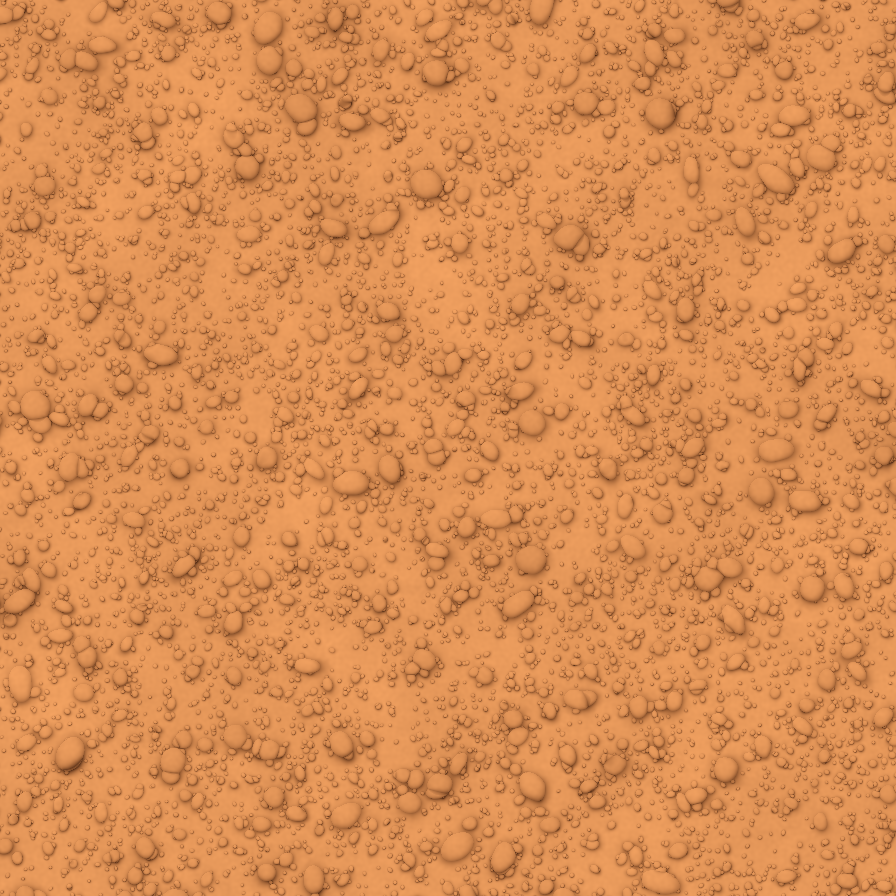
Write a Shadertoy shader that draws this texture.

```glsl
// Orange clay ground strewn with rounded pebbles of five sizes, softly lit from above left.
// Each size is a jittered grid of ellipsoid domes; the highest dome wins the pixel and
// all its neighbours darken it by how close their surfaces come, like ambient occlusion.

const int LAYERS = 5;
const vec2 LIGHT = vec2(-0.45, 0.89);

vec3 hash3(vec2 p) {
    vec3 h = fract(p.xyx * vec3(0.1031, 0.1030, 0.0973));
    h += dot(h, h.yxz + 33.33);
    return fract((h.xxy + h.yzz) * h.zyx);
}

float gradientNoise(vec2 p) {
    vec2 i = floor(p), f = p - i;
    vec2 u = f * f * (3.0 - 2.0 * f);
    vec2 e = vec2(0.0, 1.0);
    float a = dot(hash3(i).xy * 2.0 - 1.0, f);
    float b = dot(hash3(i + e.yx).xy * 2.0 - 1.0, f - e.yx);
    float c = dot(hash3(i + e.xy).xy * 2.0 - 1.0, f - e.xy);
    float d = dot(hash3(i + e.yy).xy * 2.0 - 1.0, f - e.yy);
    return mix(mix(a, b, u.x), mix(c, d, u.x), u.y);
}

// Cheap smooth field from -1 to 1 that gathers the pebbles into clumps
float clumps(vec2 p) {
    vec2 wave = sin(p * 31.0 + 3.0 * sin(p.yx * 19.0 + vec2(1.0, 4.0)));
    return 0.5 * (wave.x + wave.y);
}

void mainImage(out vec4 fragColor, in vec2 fragCoord) {
    vec2 p = fragCoord / iResolution.y;
    float pixel = 1.0 / iResolution.y;

    // bare clay: broad patches, shallow relief and fine grit
    float patches = gradientNoise(p * 7.0 + 40.0);
    float relief = gradientNoise(p * vec2(38.0, 52.0) + 3.0 * patches + 70.0);
    float grit = gradientNoise(p * 190.0 + 90.0);
    float shade = 0.978 + 0.03 * relief;

    // slight warp keeps the stones from being perfect ellipses
    vec2 warped = p + 0.003 * vec2(relief, gradientNoise(p * 55.0 + 57.0));

    float top = 0.0;
    float ownWeight = 0.0;
    float contact[LAYERS];
    float density = 15.0;

    for (int layer = 0; layer < LAYERS; layer++) {
        float bigness = 1.0 - float(layer) / float(LAYERS);
        vec2 grid = warped * density;
        vec2 home = floor(grid - 0.5);
        float sum = 0.0;

        // the four nearest cells hold every stone within half a cell
        for (int k = 0; k < 4; k++) {
            vec2 cell = home + vec2(k & 1, k >> 1);
            vec2 seed = cell + 17.0 + 131.0 * float(layer);
            vec3 place = hash3(seed);
            vec2 offset = grid - cell - place.xy;
            float reach = length(offset);
            float share = 0.54 + 0.27 * clumps((cell + 0.5) / density);
            if (reach > 0.5 || place.z > share) continue;

            // ellipse in cell units, turned at random
            vec3 form = hash3(seed + 71.7);
            float radius = mix(0.15, 0.255, form.x * sqrt(form.x));
            float angle = 6.2832 * form.y;
            mat2 turn = mat2(cos(angle), sin(angle), -sin(angle), cos(angle));
            float stretch = 1.0 + 0.36 * form.z * bigness;
            vec2 q = (offset * turn) / (radius * vec2(stretch, 1.0 / stretch));
            float d = length(q);
            vec2 slope = turn * q;

            // dome inside, falling cone outside
            float dome = d < 1.0 ? sqrt(1.0 - d * d) : 1.0 - d;
            float height = radius * dome;
            float exposed = mix(0.6, 1.0, fract(place.z * 37.0));
            float lit = dot(slope, LIGHT) / max(d, 0.001);
            float weight = exposed * (0.85 - 0.55 * lit * min(d, 1.0));
            sum += weight * exp(17.0 * height) * smoothstep(0.5, 0.33, reach);

            // smooth edge about one pixel wide
            height /= density;
            float cover = smoothstep(0.0, 0.8 * pixel, height - top);
            float rim = d * d * d * d;
            float tone = 0.965 + 0.03 * (form.z - 0.5) + 0.035 * lit * d;
            shade = mix(shade, tone - rim * exposed * (0.2 - 0.16 * lit), cover);
            ownWeight = mix(ownWeight, weight, cover);
            top = max(top, height);
        }
        contact[layer] = sum;
        density *= 1.6;
    }

    // occlusion by everything except the visible stone itself
    float occlusion = -ownWeight;
    density = 15.0;
    for (int layer = 0; layer < LAYERS; layer++) {
        occlusion += contact[layer] * exp(-17.0 * density * top);
        density *= 1.6;
    }
    shade += 0.035 * grit + 0.05 * patches - 0.012 * clumps(p);
    shade *= exp(-0.4 * max(occlusion, 0.0));

    // shadows turn redder: green and blue fall off faster
    vec3 clay = vec3(0.928, 0.616, 0.367);
    fragColor = vec4(clay * pow(vec3(max(shade, 0.01)), vec3(1.0, 1.2, 1.4)), 1.0);
}
```
